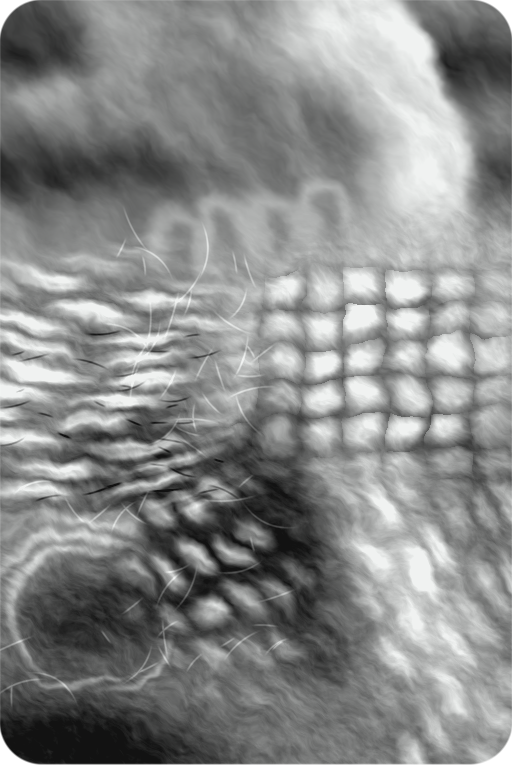
Reproduce this texture procedurally as a WebGL 2 fragment shader.

```glsl
#version 300 es
precision highp float;
// Grey woollen knit in shallow focus: broad tonal washes set the light,
// masked relief adds stitches, combed yarn, plies and a loop, and curved
// hairs give the fuzz. The plane is 5.12 by 7.68 with y downward.
uniform vec2 u_resolution;
out vec4 outColor;
float hash(vec2 p) {
  vec3 q = fract(p.xyx * .1031);
  q += dot(q, q.yzx + 33.33);
  return fract((q.x + q.y) * q.z);
}
float noise(vec2 p) {
  vec2 i = floor(p), f = fract(p);
  f *= f * (3. - 2. * f);
  return mix(mix(hash(i), hash(i + vec2(1, 0)), f.x),
             mix(hash(i + vec2(0, 1)), hash(i + 1.), f.x), f.y);
}
// Layered noise centred on zero
float fbm(vec2 p) {
  float sum = -.47, amp = .5;
  for (int i = 0; i < 4; i++) { sum += amp * noise(p); p = p * 2.03 + 17.; amp *= .5; }
  return sum;
}
vec2 turn(vec2 p, float a) { return vec2(cos(a) * p.x + sin(a) * p.y, cos(a) * p.y - sin(a) * p.x); }
// Soft ellipse: area holds centre and radii
float spot(vec2 p, vec4 area, float angle) {
  vec2 q = turn(p - area.xy, angle) / area.zw;
  return exp(-dot(q, q));
}
void wash(inout float tone, vec2 p, vec4 area, float angle, float value) {
  tone = mix(tone, value, spot(p, area, angle));
}
// Staggered lens-shaped yarn segments, lit from above
float yarn(vec2 q, vec2 size) {
  q /= size;
  float row = floor(q.y);
  q.x += hash(vec2(row, 7)) * 3.;
  vec2 f = fract(q) - .5;
  float shade = hash(vec2(floor(q.x), row));
  float body = smoothstep(.54, .12, length(vec2(f.x, f.y + .25 * f.x)));
  return body * (.65 + .5 * shade - .7 * f.y + .12 * sin(16. * f.y + 9. * f.x + 5. * shade)) - .38;
}
// Scattered curved fibres: box holds low and high corners
float hairs(vec2 p, vec4 box, float seed, float heading, float spread, float size) {
  float cover = 0.;
  for (int i = 0; i < 32; i++) {
    vec2 id = vec2(float(i) * 3.7 + seed, seed);
    vec2 c = mix(box.xy, box.zw, vec2(hash(id), hash(id + 31.)));
    vec2 q = turn(p - c, heading + spread * (hash(id + 57.) - .5));
    float reach = size * (.4 + hash(id + 83.));
    float d = abs(q.y - (hash(id + 11.) - .5) * 2.5 * q.x * q.x);
    cover = max(cover, smoothstep(.018, 0., d) * smoothstep(reach, reach * .3, abs(q.x)));
  }
  return cover;
}
void main() {
  vec2 uv = gl_FragCoord.xy / u_resolution;
  vec2 p = vec2(uv.x, 1. - uv.y) * vec2(5.12, 7.68);
  vec2 w = p + .28 * vec2(fbm(p * 2.2), fbm(p * 2.2 + 40.));
  // Blurred background and the pale fold sweeping over it
  float tone = .52;
  wash(tone, w, vec4(.3, .5, .6, .45), 0., .25);
  wash(tone, w, vec4(.6, 1, .7, .18), -.3, .6);
  wash(tone, w, vec4(1.25, .3, .3, .45), -.4, .63);
  wash(tone, w, vec4(.6, 1.72, 1.5, .32), 0., .24);
  wash(tone, w, vec4(.5, 2.85, 1.4, .35), .1, .72);
  wash(tone, w, vec4(3.5, .4, .8, .65), .4, .87);
  wash(tone, w, vec4(2.95, 1.4, .65, .4), 0., .47);
  float rim = w.x - 4.72 + .2 * (p.y - 1.9) * (p.y - 1.9);
  tone = mix(tone, .85, smoothstep(-1.3, -.5, rim) * smoothstep(3.2, 2.2, p.y));
  tone = mix(tone, .4 + .1 * sin(p.y * 5. - 5.), smoothstep(-.12, .14, rim) * smoothstep(2.7, 2.2, p.y));
  tone += smoothstep(2.9, 1.7, p.y) * .28 * fbm(turn(w, .9) * vec2(1.8, 4.5));
  // Foreground light and shade
  float near = smoothstep(2.2, 3.2, p.y + .5 * fbm(p * 4.) + .22 * max(p.x - 2., 0.));
  float cloth = .56;
  wash(cloth, w, vec4(.2, 3.7, 1.4, 1.1), .2, .72);
  wash(cloth, w, vec4(3.8, 3.1, 1.8, 1.3), 0., .76);
  wash(cloth, w, vec4(1.5, 4.5, .9, .3), -.1, .42);
  wash(cloth, w, vec4(2.4, 3.9, .3, .5), .5, .8);
  wash(cloth, w, vec4(2.2, 5.5, .9, .9), 0., .38);
  wash(cloth, w, vec4(2.95, 5.3, 1.2, .4), 1.15, .18);
  wash(cloth, w, vec4(3.15, 6.4, .8, .3), 1.3, .32);
  wash(cloth, w, vec4(.9, 6.2, .9, .6), 0., .24);
  wash(cloth, w, vec4(.8, 7.5, 1.9, .55), .1, .12);
  wash(cloth, w, vec4(3, 7.3, .7, .5), 0., .48);
  wash(cloth, w, vec4(4.8, 4.9, .5, .5), 0., .5);
  wash(cloth, w, vec4(4.15, 6, 1.5, .5), 1.1, .84);
  // Combed yarn at left, bending upward toward the stitches
  float bend = w.y - .3 * w.x + .09 * w.x * w.x * (w.y - 2.6);
  float combed = smoothstep(2.7, 1.3, p.x) * smoothstep(5.3, 4.9, p.y);
  cloth += combed * (.45 * yarn(vec2(w.x, bend), vec2(1.2, .25)) + .22 * fbm(vec2(w.x * 3., bend * 14.)));
  // Rows of uneven round stitches
  vec2 grid = vec2(w.x + .04 * w.y - 2.3, w.y + .05 * w.x) / vec2(.43, .36);
  vec2 cell = fract(grid) - .5;
  float pick = hash(floor(grid));
  float bead = smoothstep(.7, .15, length(cell + .2 * (pick - .5)));
  float knit = smoothstep(2., 3.1, p.x) * smoothstep(2.3, 3.1, p.y) * smoothstep(5.7, 4.3, p.x)
    * smoothstep(5., 4.2, p.y - .3 * max(p.x - 4.2, 0.));
  cloth += knit * (bead * (.36 - .25 * cell.y + .18 * pick) - .29);
  // Twisted plies in the shadow and the pale drape
  cloth += spot(p, vec4(2.1, 5.65, 1.2, .8), .8) * .55 * yarn(turn(w, .8), vec2(.6, .29));
  float drape = smoothstep(3.2, 3.7, p.x - .18 * (p.y - 5.)) * smoothstep(4.6, 5.1, p.y);
  cloth += drape * .24 * yarn(turn(w, 1.05), vec2(.8, .3));
  // Loose loop curling round the dark hollow
  vec2 ring = (w - vec2(.95, 6.1)) / vec2(.9, .78);
  float radius = length(ring);
  float thick = mix(.33, .13, smoothstep(-.9, .5, ring.y));
  float loop = smoothstep(thick, thick * .3, abs(radius - 1.)) * smoothstep(.95, .45, ring.x - .3 * ring.y);
  cloth = mix(cloth, .62 + .12 * sin(radius * 34. + ring.x * 7.) - .1 * ring.y, loop * .8);
  tone = mix(tone, cloth, near);
  // Open arches along the top of the stitches
  for (float i = 0.; i < 4.; i++) {
    vec2 q = w - vec2(1.75 + .5 * i, 2.35 - .1 * i);
    q.x -= .25 * q.y;
    float arch = abs(length(vec2(q.x, min(q.y, 0.))) - .2);
    tone = mix(tone, .78, .55 * smoothstep(.17, .0, arch) * smoothstep(.75, .1, q.y));
  }
  // Fibre grain, pale fuzz and dark slivers
  tone += (.05 + .17 * near) * fbm(turn(w, .6) * vec2(9, 20));
  tone += .15 * hairs(p, vec4(1.2, 2.3, 2.9, 4.5), 3., 0., 6., .25);
  tone += .17 * hairs(p, vec4(.1, 4.6, 2.9, 7.1), 19., .6, 5., .25);
  tone -= .25 * hairs(p, vec4(.1, 3.1, 2.3, 5), 67., .1, .9, .16);
  // Contrast, faint cool tint and rounded white corners
  tone = clamp(1.2 * tone - .12, .07, .95);
  vec2 corner = abs(p - vec2(2.56, 3.82)) - vec2(2.14, 3.4);
  float border = length(max(corner, 0.)) - .42;
  outColor = vec4(mix(tone * vec3(.99, 1, .995), vec3(1), smoothstep(-.01, .015, border)), 1);
}
```
